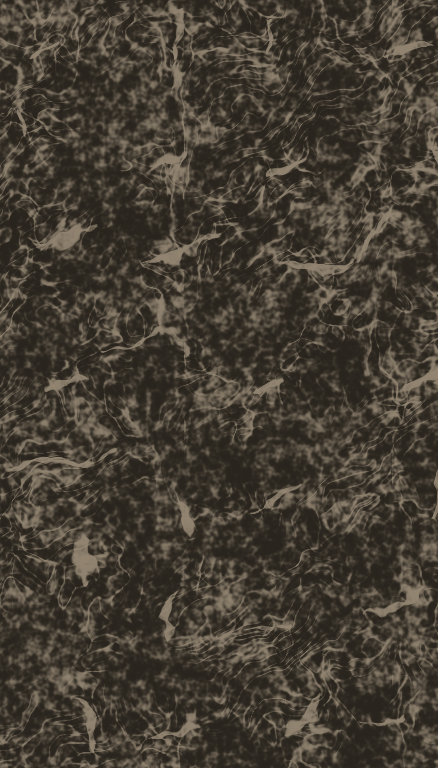
Give the GLSL for this texture, as a Shadertoy shader.

```glsl
// Dark brown marble crazed with tan veins: gradient-noise grain, ridged cracks,
// slanted streaks, upright vein bands and scattered tapering veins are summed
// into one value, which a logistic curve turns into the colour ramp.

#define GRAIN_SCALE 95.0
#define CRACK_SCALE 27.0
#define CRACK_WIDTH 0.09
#define WARP 0.012
#define SLANT 0.60
#define BAND_SPACING 0.27
#define VEIN_CELL 0.15
#define VEIN_WIDTH 0.0042
#define BIAS 0.62
#define CONTRAST 1.5
#define DARK_BROWN vec3(0.160, 0.142, 0.114)
#define TAN vec3(0.570, 0.517, 0.442)

vec2 hash2(vec2 p) {
    vec3 q = fract(p.xyx * vec3(0.1031, 0.1030, 0.0973));
    q += dot(q, q.yzx + 33.33);
    return fract((q.xx + q.yz) * q.zy);
}

vec2 gradient(vec2 cell) {
    float a = 6.2832 * hash2(cell + 71.0).x;
    return vec2(cos(a), sin(a));
}

// Gradient noise, scaled to a spread of about one
float noise(vec2 p) {
    vec2 i = floor(p), f = p - i;
    vec2 u = f * f * f * (f * (f * 6.0 - 15.0) + 10.0);
    vec2 e = vec2(0.0, 1.0);
    float low = mix(dot(gradient(i), f), dot(gradient(i + e.yx), f - e.yx), u.x);
    float high = mix(dot(gradient(i + e), f - e), dot(gradient(i + 1.0), f - 1.0), u.x);
    return 4.5 * mix(low, high, u.y);
}

// Thin bright line along the zero contour of the noise
float ridge(vec2 p, float width) {
    return 1.0 - smoothstep(0.0, width * 4.5, abs(noise(p)));
}

vec2 turn(vec2 p, float a) {
    float c = cos(a), s = sin(a);
    return vec2(c * p.x + s * p.y, c * p.y - s * p.x);
}

// Scattered veins: x is the solid core, y the glow of cracks around it
vec2 veins(vec2 p, float rough, float pixel) {
    vec2 home = floor(p / VEIN_CELL), result = vec2(0.0);
    for (int j = -1; j <= 1; j++)
    for (int i = -1; i <= 1; i++) {
        vec2 cell = home + vec2(i, j);
        vec2 place = hash2(cell + 13.0), kind = hash2(cell + 47.0);
        float angle = kind.x < 0.25 ? mix(1.2, 1.9, kind.y) : mix(0.1, 0.6, kind.y);
        float halfLength = mix(0.025, 0.07, place.y * kind.x + 0.3 * place.x);
        vec2 q = turn(p - (cell + 0.2 + 0.6 * place) * VEIN_CELL, angle);
        float along = q.x / halfLength;
        float taper = max(1.0 - along * along, 0.0);
        float d = length(vec2(max(abs(q.x) - halfLength, 0.0), q.y));
        float edge = d + rough - VEIN_WIDTH * taper * (0.4 + 0.9 * place.x);
        float core = 1.0 - smoothstep(-0.0008, 0.0008 + pixel, edge);
        result = max(result, vec2(core * smoothstep(0.0, 0.15, taper), exp(-d / 0.014)));
    }
    return result;
}

void mainImage(out vec4 fragColor, in vec2 fragCoord) {
    float pixel = 1.0 / iResolution.y;
    vec2 p = fragCoord * pixel + 3.0;

    // Crooked coordinates shared by all line work
    vec2 bend = vec2(noise(p * 13.0), noise(p * 13.0 + 40.0));
    vec2 kink = vec2(noise(p * 45.0 + 9.0), noise(p * 45.0 + 80.0));
    vec2 w = p + WARP * (0.6 * bend + 0.16 * kink);

    // Grain, mottling and broad light and dark patches
    float grain = noise(p * GRAIN_SCALE) + 0.6 * noise(p * GRAIN_SCALE * 2.0 + 17.0);
    float mottle = noise(w * 38.0 + 5.0);
    float patches = noise(p * 8.0 + 21.0);
    float value = 0.48 * grain + 0.45 * mottle + 0.28 * patches;

    // Scattered veins with denser cracking beside them
    float rough = 0.0011 * noise(p * 60.0) + 0.0006 * grain;
    vec2 vein = veins(w, rough, pixel);
    value += 2.7 * vein.x;

    // Two sizes of cracks, broken up by a slow mask
    float broken = smoothstep(-0.9, 0.9, noise(p * 11.0 + 60.0) + 1.2 * vein.y - 0.2);
    value += 1.6 * broken * ridge(w * CRACK_SCALE, CRACK_WIDTH);
    value += 0.9 * broken * ridge(w * CRACK_SCALE * 1.9 + 31.0, CRACK_WIDTH * 1.3);

    // Fine streaks rising to the right
    vec2 slanted = turn(w, SLANT) * vec2(15.0, 68.0);
    float streaked = smoothstep(-0.6, 1.0, noise(p * 5.5 + 33.0) + 0.5 * vein.y);
    value += 1.3 * streaked * ridge(slanted, 0.12);

    // Upright bands of long cracks and pale knots
    float offset = (fract((w.x - 3.235) / BAND_SPACING + 0.5) - 0.5) * BAND_SPACING;
    float band = exp(-offset * offset / 0.0005);
    band *= smoothstep(-0.8, 0.8, noise(vec2(floor(p.x / BAND_SPACING) * 7.3, p.y * 5.0)));
    value += 1.7 * band * ridge(w * vec2(48.0, 9.0), 0.12);
    value += 1.5 * band * smoothstep(0.7, 1.2, noise(w * vec2(40.0, 20.0) + 90.0));

    // Even spread of tones, then a ramp weighted to the dark end
    float tone = 1.0 / (1.0 + exp(-CONTRAST * (value - BIAS)));
    fragColor = vec4(mix(DARK_BROWN, TAN, pow(tone, 1.9)), 1.0);
}
```
